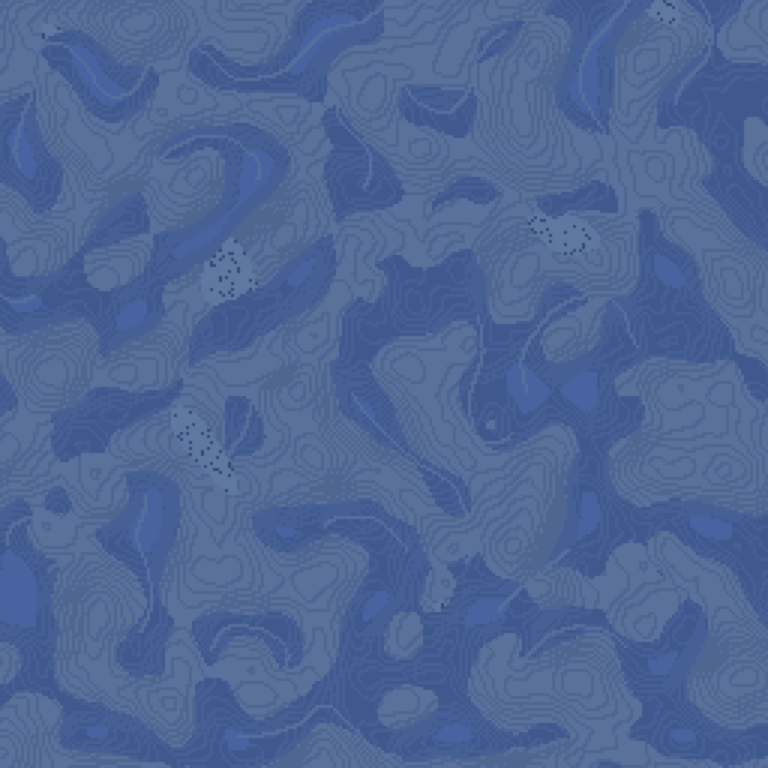
Write a WebGL 2 fragment shader that draws this texture.

```glsl
#version 300 es
precision highp float;

// A relief map of pale blue land cut by winding dark blue channels.
// A height field gives the shores; a rougher copy of it gives contour lines.
// Streams follow the valley floors, and everything sits on a fine cell grid.

uniform vec2 u_resolution;
out vec4 fragColor;

const float GRID = 256.0;            // map cells across the canvas
const float SHORE = -0.065;          // height of the waterline
const float POOL = -0.300;           // pools lie below this height
const float HILL_SCALE = 10.5;
const float VALLEY_SCALE = 7.0;
const float LAND_LEVELS = 12.5;      // contours per unit of relief
const float WATER_LEVELS = 17.0;
const float STREAM_LIMIT = 0.02;     // higher means fewer streams
const float PATCH_LIMIT = 0.36;      // higher means fewer speckled patches
const float SPECKLE_SHARE = 0.11;

const vec3 LAND = vec3(0.352, 0.442, 0.612);
const vec3 LAND_LINE = vec3(0.309, 0.399, 0.570);
const vec3 WATER = vec3(0.248, 0.348, 0.558);
const vec3 WATER_LINE = vec3(0.275, 0.376, 0.588);
const vec3 POOL_BLUE = vec3(0.285, 0.390, 0.630);
const vec3 STREAM = vec3(0.335, 0.435, 0.610);
const vec3 PATCH = vec3(0.368, 0.470, 0.630);
const vec3 SPECKLE = vec3(0.200, 0.290, 0.460);

float hash(vec2 p) {
  vec3 q = fract(vec3(p.xyx) * 0.1031);
  q += dot(q, q.yzx + 33.33);
  return fract((q.x + q.y) * q.z);
}

// Contribution of one lattice corner to gradient noise
float corner(vec2 cell, vec2 offset) {
  float angle = 6.28318 * hash(cell);
  return dot(vec2(cos(angle), sin(angle)), offset);
}

float noise(vec2 p) {
  vec2 i = floor(p), f = fract(p);
  vec2 w = f * f * f * (f * (f * 6.0 - 15.0) + 10.0);
  vec2 e = vec2(1.0, 0.0);
  float low = mix(corner(i, f), corner(i + e, f - e), w.x);
  float high = mix(corner(i + e.yx, f - e.yx), corner(i + 1.0, f - 1.0), w.x);
  return mix(low, high, w.y);
}

// Height for shores, relief for contours, signed distance from valley floor
vec3 terrain(vec2 p) {
  float wobble = noise(p * 24.0 + 5.1);
  float hills = noise(p * HILL_SCALE + 17.3);
  float valley = noise(p * VALLEY_SCALE + 61.7) + 0.05 * wobble;
  float ridge = 1.6 * sqrt(valley * valley + 0.002) - 0.34;
  float h = 0.5 * hills + 0.6 * ridge + 0.045 * wobble;
  float relief = h + 0.9 * noise(p * 4.3 + 98.4) + 0.06 * noise(p * 37.0 + 7.9);
  return vec3(h, relief, valley);
}

// True where a stepped field changes towards the right or upper cell
bool crosses(float here, float right, float up) {
  return floor(here) != floor(right) || floor(here) != floor(up);
}

vec3 cellColor(vec2 cell) {
  vec2 p = (cell + 0.5) / GRID;
  vec3 here = terrain(p);
  vec3 right = terrain(p + vec2(1.0 / GRID, 0.0));
  vec3 up = terrain(p + vec2(0.0, 1.0 / GRID));
  bool isLand = here.x > SHORE;

  float levels = isLand ? LAND_LEVELS : WATER_LEVELS;
  vec3 relief = vec3(here.y, right.y, up.y) * levels;
  bool line = crosses(relief.x, relief.y, relief.z);

  if (isLand) {
    // Speckled patches, stretched along a diagonal
    vec2 q = vec2(p.x + p.y, 0.45 * (p.x - p.y));
    if (noise(q * 6.0 + 210.4) > PATCH_LIMIT) {
      return hash(cell + 300.0) < SPECKLE_SHARE ? SPECKLE : PATCH;
    }
    return line ? LAND_LINE : LAND;
  }

  // Broken streams along the valley floors
  bool stream = crosses(here.z, right.z, up.z);
  if (stream && noise(p * 4.0 + 31.9) > STREAM_LIMIT) return STREAM;
  if (here.x < POOL) return POOL_BLUE;
  return line ? WATER_LINE : WATER;
}

void main() {
  vec2 p = gl_FragCoord.xy / min(u_resolution.x, u_resolution.y);

  // Blend the four nearest cells with a narrow soft edge
  vec2 g = p * GRID - 0.5;
  vec2 cell = floor(g);
  vec2 w = smoothstep(0.15, 0.85, fract(g));
  vec3 low = mix(cellColor(cell), cellColor(cell + vec2(1.0, 0.0)), w.x);
  vec3 high = mix(cellColor(cell + vec2(0.0, 1.0)), cellColor(cell + 1.0), w.x);
  fragColor = vec4(mix(low, high, w.y), 1.0);
}
```
